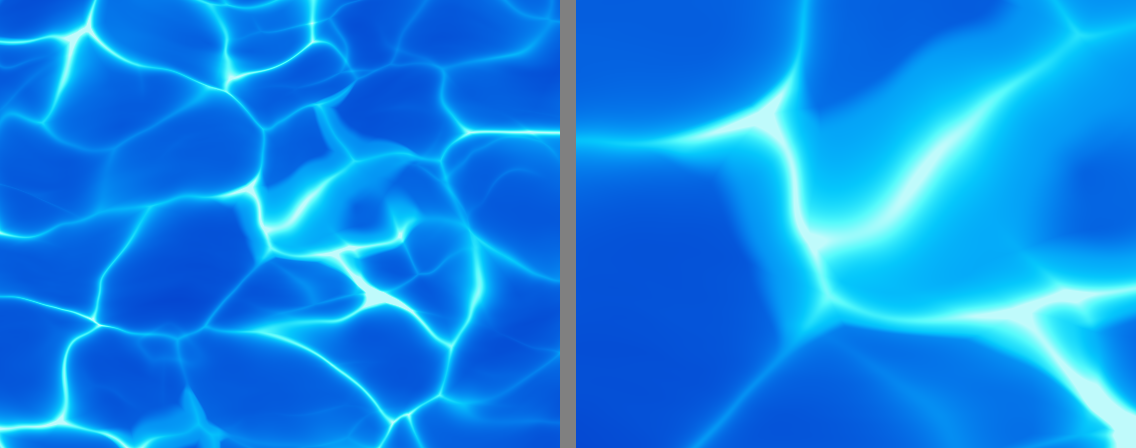
Left, the full canvas; right, a detail of the centre.
Write a Shadertoy shader that draws this texture.

```glsl
// Sunlit pool water: a warped net of glowing caustic lines over deep blue.

const float DEEP_GREEN = 0.285;           // green level of unlit water
const vec2 CELL_DENSITY = vec2(3.6, 4.8); // caustic cells per canvas height

vec2 hash2(vec2 p) {
    vec3 q = fract(p.xyx * vec3(0.1031, 0.1030, 0.0973));
    q += dot(q, q.yzx + 33.33);
    return fract((q.xx + q.yz) * q.zy);
}

float cornerSlope(vec2 cell, vec2 offset) {
    float angle = 6.2832 * hash2(cell).x;
    return dot(vec2(cos(angle), sin(angle)), offset);
}

float gradientNoise(vec2 p) {
    vec2 i = floor(p), f = p - i;
    vec2 u = f * f * f * (f * (f * 6.0 - 15.0) + 10.0);
    vec2 e = vec2(1.0, 0.0);
    float low = mix(cornerSlope(i, f), cornerSlope(i + e, f - e), u.x);
    float high = mix(cornerSlope(i + e.yx, f - e.yx), cornerSlope(i + 1.0, f - 1.0), u.x);
    return mix(low, high, u.y);
}

vec2 noise2(vec2 p) {
    return vec2(gradientNoise(p), gradientNoise(p + vec2(37.2, 91.7)));
}

float fbm(vec2 p) {
    float sum = 0.0, gain = 1.0;
    for (int i = 0; i < 4; i++) {
        sum += gain * gradientNoise(p);
        p = mat2(1.6, 0.9, -0.9, 1.6) * p + 13.7;
        gain *= 0.5;
    }
    return sum;
}

// Bends the plane as ripples of three sizes would
vec2 ripple(vec2 p, float amount) {
    p += amount * 0.16 * noise2(p * 2.2);
    p += amount * 0.06 * noise2(p * 5.0 + 7.3);
    return p + amount * 0.010 * noise2(p * 14.0 + 3.1);
}

// Gaps from the nearest cell point to the second and third nearest
vec2 cellGaps(vec2 p, float jitter) {
    vec2 home = floor(p);
    vec3 nearest = vec3(9.0);
    for (int y = -2; y <= 2; y++)
    for (int x = -2; x <= 2; x++) {
        vec2 cell = home + vec2(x, y);
        float d = distance(p, cell + 0.5 + jitter * (hash2(cell) - 0.5));
        if (d < nearest.x) nearest = vec3(d, nearest.xy);
        else if (d < nearest.y) nearest = vec3(nearest.x, d, nearest.y);
        else nearest.z = min(nearest.z, d);
    }
    return nearest.yz - nearest.x;
}

float glow(float d, float width) {
    return exp(-sqrt(d * d + 0.00025) / width);
}

// Main net: sharp cores, soft halos, bright joints and broad sheets of light
float causticNet(vec2 p, vec2 warped) {
    vec2 gap = cellGaps(warped * CELL_DENSITY, 0.95);
    float strength = mix(0.3, 1.6, smoothstep(-0.4, 0.4, gradientNoise(p * vec2(2.6, 3.2) + 5.4)));
    float spread = mix(0.6, 1.5, smoothstep(-0.4, 0.4, gradientNoise(p * 3.1 + 21.8)));
    float core = 0.34 * glow(gap.x, 0.05 * spread);
    float halo = 0.23 * glow(gap.x, 0.19 * spread);
    float joint = 0.22 * glow(gap.y, 0.09);
    float sheetWidth = 0.5 * smoothstep(0.12, 0.5, gradientNoise(p * vec2(2.4, 2.9) + 63.1));
    float sheet = 0.2 * smoothstep(0.0, 0.12, sheetWidth)
                * (1.0 - smoothstep(0.55 * sheetWidth, sheetWidth + 0.02, gap.x));
    return strength * (core + halo + joint) + sheet;
}

// Faint secondary threads that come and go between the main lines
float filaments(vec2 p, vec2 warped) {
    float gap = cellGaps(warped * vec2(4.2, 7.5) + 41.3, 0.9).x;
    float fade = smoothstep(0.0, 0.45, gradientNoise(p * vec2(2.2, 3.6) + 80.5));
    float fold = abs(gradientNoise(warped * vec2(2.6, 5.5) + 17.9));
    float foldFade = smoothstep(0.0, 0.5, gradientNoise(p * 3.0 + 52.6));
    return fade * (0.20 * glow(gap, 0.06) + 0.07 * glow(gap, 0.2))
         + foldFade * 0.14 * glow(fold, 0.06);
}

// Deep blue through azure and cyan to pale highlights
vec3 waterColor(float green) {
    float shade = max(0.8 - green, 0.0) / 0.47;
    float highlight = max(green - 0.78, 0.0);
    float red = 0.02 + 1.0 * highlight + 3.0 * highlight * highlight;
    return vec3(min(red, 0.75), min(green, 0.98), 0.985 - 0.135 * shade * shade);
}

void mainImage(out vec4 fragColor, in vec2 fragCoord) {
    vec2 p = fragCoord / iResolution.y + vec2(2.3, 4.1);
    vec2 warped = ripple(p, 1.0);

    float haze = 0.04 + 0.07 * fbm(warped * vec2(2.0, 3.4) + 9.6);
    float streaks = 0.025 * fbm(warped * vec2(4.0, 13.0) + 30.2);
    float light = causticNet(p, warped) + filaments(p, ripple(p + 6.5, 1.2));

    float green = DEEP_GREEN + max(haze + streaks, -0.03) + light;
    fragColor = vec4(waterColor(green), 1.0);
}
```
